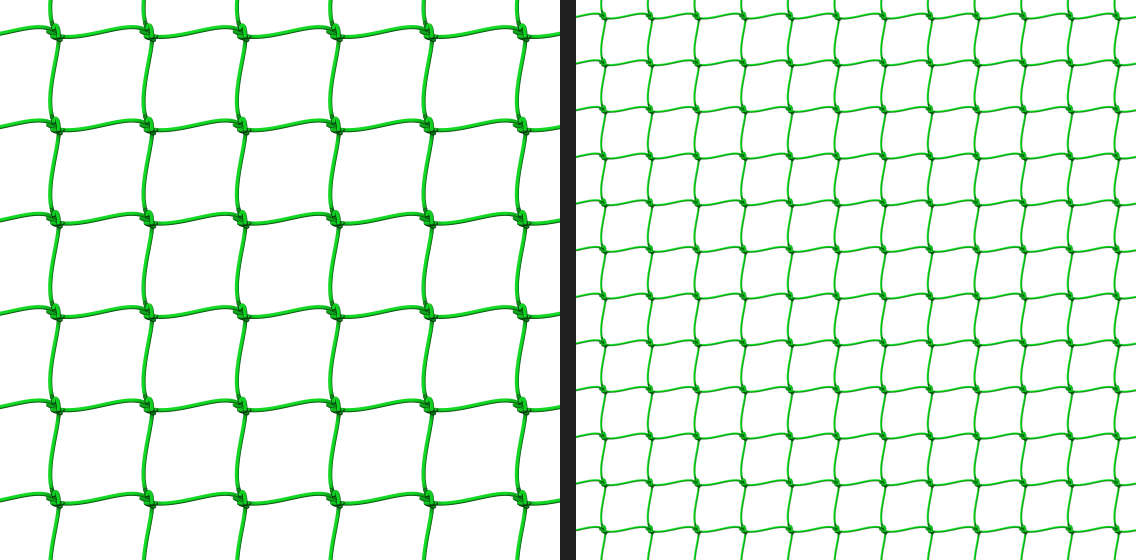
Left, the tile; right, the same tile 2 across and 2 down.
Write a Shadertoy shader that draws this pattern.

```glsl
// Knotted green cord netting: a square mesh of bowed strands on white, tiling seamlessly.

const float REPEATS = 6.0;                  // meshes across and down
const float CELL = 192.0;                   // drawing units per mesh
const vec2  KNOT_POS = vec2(0.583, 0.651);  // knot position inside a mesh, 0 to 1
const float RADIUS = 4.2;                   // cord radius in drawing units
const float KNOT_REACH = 34.0;              // extent of the knot in drawing units
const int   STEPS = 18;                     // segments per curve
const float CONTACT_SHADE = 0.45;           // darkening beside an overlapping cord
const vec3  PAPER  = vec3(1.0);
const vec3  DARK   = vec3(0.03, 0.29, 0.05);
const vec3  BRIGHT = vec3(0.07, 0.85, 0.14);
const vec3  LIGHT  = vec3(-0.36, 0.60, 0.71);

vec2 bezier(vec2 a, vec2 b, vec2 c, vec2 d, float t) {
    float s = 1.0 - t;
    return s * s * s * a + 3.0 * s * t * (s * b + t * c) + t * t * t * d;
}

// Vector from the nearest point of the curve to p
vec2 curveOffset(vec2 p, vec2 a, vec2 b, vec2 c, vec2 d) {
    vec2 nearest = p - a;
    vec2 from = a;
    for (int i = 1; i <= STEPS; i++) {
        vec2 to = bezier(a, b, c, d, float(i) / float(STEPS));
        vec2 seg = to - from;
        vec2 rel = p - from;
        vec2 off = rel - seg * clamp(dot(rel, seg) / dot(seg, seg), 0.0, 1.0);
        if (dot(off, off) < dot(nearest, nearest)) nearest = off;
        from = to;
    }
    return nearest;
}

// Lays a round, lit cord over the premultiplied ink
void layCord(inout vec4 ink, vec2 offset, float tone, float pixel) {
    float dist = length(offset);
    ink.rgb *= mix(CONTACT_SHADE, 1.0, smoothstep(RADIUS * 0.9, RADIUS * 1.6, dist));

    vec2 slope = offset / max(dist, RADIUS);
    vec3 normal = vec3(slope, 0.0);
    if (dist < RADIUS) {
        normal.xy = offset / RADIUS;
        normal.z = sqrt(max(0.0, 1.0 - dot(normal.xy, normal.xy)));
    }
    float lit = smoothstep(-0.25, 0.75, dot(normal, LIGHT));
    vec3 color = mix(DARK, BRIGHT, lit) * tone;

    float cover = clamp(0.5 + (RADIUS - dist) / pixel, 0.0, 1.0);
    ink = mix(ink, vec4(color, 1.0), cover);
}

void layStrands(inout vec4 ink, vec2 p, float pixel) {
    float tone = mix(0.6, 1.0, smoothstep(10.0, 38.0, length(p)));
    vec2 down = vec2(p.x, -mod(-p.y, CELL));
    vec2 across = vec2(mod(p.x, CELL), p.y);
    layCord(ink, curveOffset(down, vec2(9, -14), vec2(7, -55),
                             vec2(-24, -145), vec2(1, -186)), tone, pixel);
    layCord(ink, curveOffset(across, vec2(8, -8), vec2(75, -16),
                             vec2(152, 28), vec2(190, 4)), mix(tone, 1.0, 0.5), pixel);
}

void layKnot(inout vec4 ink, vec2 p, float pixel) {
    // Cords passing behind
    layCord(ink, curveOffset(p, vec2(-5, 18), vec2(-2, 12),
                             vec2(2, 4), vec2(2, -6)), 0.65, pixel);
    layCord(ink, curveOffset(p, vec2(-4, -7), vec2(-2, -12),
                             vec2(6, -11), vec2(13, -15)), 0.7, pixel);
    // Side loop and outgoing cord
    layCord(ink, curveOffset(p, vec2(-13, 2), vec2(-6, -2),
                             vec2(0, -3), vec2(6, -7)), 0.75, pixel);
    layCord(ink, curveOffset(p, vec2(-4, -8), vec2(2, -10),
                             vec2(8, -9), vec2(16, -8)), 0.9, pixel);
    // Front arch
    layCord(ink, curveOffset(p, vec2(-1, 9), vec2(0, 19),
                             vec2(9, 18), vec2(9, -8)), 0.97, pixel);
}

void mainImage(out vec4 fragColor, in vec2 fragCoord) {
    // Offset from the nearest knot, in drawing units
    vec2 mesh = fragCoord / iResolution.xy * REPEATS - KNOT_POS;
    vec2 p = (mesh - round(mesh)) * CELL;
    float pixel = CELL * REPEATS / min(iResolution.x, iResolution.y);

    vec4 ink = vec4(0.0);
    layStrands(ink, p, pixel);
    if (length(p) < KNOT_REACH) layKnot(ink, p, pixel);

    fragColor = vec4(ink.rgb + PAPER * (1.0 - ink.a), 1.0);
}
```
